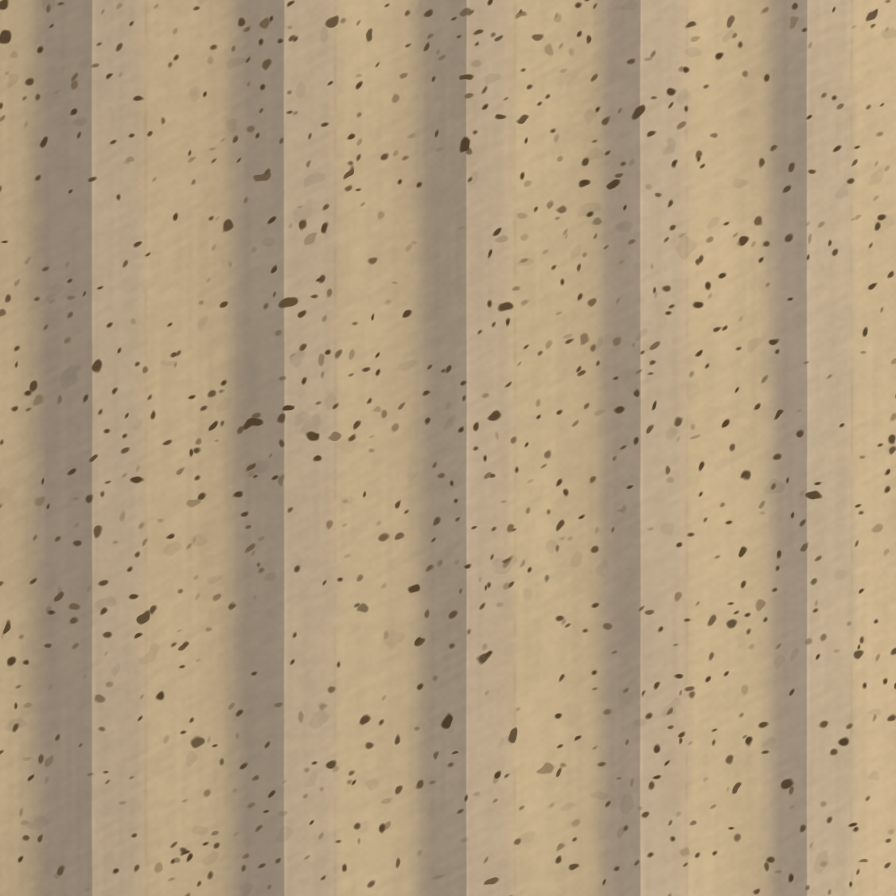
A WebGL 2 fragment shader for this texture:

```glsl
#version 300 es
precision highp float;

uniform vec2 u_resolution;
out vec4 fragColor;

#define FIRST_EDGE 0.1016
#define FLUTES_PER_UNIT 4.537
#define FLUTE_NARROWING 0.595
#define PALE_END 0.26
#define PIT_TILT 0.75
#define PIT_SOFTNESS 0.0021
#define GRAIN 0.05
#define PALE_STONE vec3(0.722, 0.640, 0.530)
#define WARM_STONE vec3(0.758, 0.667, 0.527)
#define SHADE_STONE vec3(0.590, 0.530, 0.460)
#define PIT_DARK vec3(0.27, 0.205, 0.125)
#define PIT_FADED vec3(0.48, 0.40, 0.30)

float hash(vec2 p) {
    vec3 q = fract(p.xyx * vec3(0.1031, 0.1030, 0.0973));
    q += dot(q, q.yzx + 33.33);
    return fract((q.x + q.y) * q.z);
}

float noise(vec2 p) {
    vec2 i = floor(p), f = fract(p);
    f = f * f * (3.0 - 2.0 * f);
    float low = mix(hash(i), hash(i + vec2(1, 0)), f.x);
    float high = mix(hash(i + vec2(0, 1)), hash(i + vec2(1, 1)), f.x);
    return mix(low, high, f.y);
}

vec2 rotate(vec2 p, float angle) {
    float c = cos(angle), s = sin(angle);
    return vec2(c * p.x + s * p.y, c * p.y - s * p.x);
}

// Flutes narrow to the right; each runs from pale to warm to shade
vec3 flutedStone(vec2 uv, float pixel) {
    float t = uv.x - FIRST_EDGE + 0.0008 * (noise(vec2(uv.y * 9.0, 3.0)) - 0.5);
    float flute = t * (FLUTES_PER_UNIT + FLUTE_NARROWING * t);
    float f = fract(flute);
    float vary = hash(vec2(floor(flute) + 20.0, 5.0)) - 0.5;

    float ragged = 0.04 * (noise(uv * vec2(40.0, 25.0)) - 0.5);
    float warmth = smoothstep(PALE_END - 0.05, PALE_END + 0.06, f + 0.05 * vary + ragged);
    vec3 color = mix(PALE_STONE, WARM_STONE, warmth);
    color *= 1.0 - 0.05 * smoothstep(0.45, 0.72, f);
    float shadeStart = mix(0.61, 0.71, uv.x) + 0.02 * vary;
    float shade = smoothstep(shadeStart, shadeStart + 0.18, f + 0.5 * ragged);
    color = mix(color, SHADE_STONE, shade);

    // Crisp arris with a faint, broken bright lip
    float edge = 0.004 + 6.0 * pixel;
    color = mix(SHADE_STONE, color, smoothstep(0.0, edge, f));
    float broken = noise(vec2(uv.y * 35.0, floor(flute) * 5.0 + 70.0));
    color += 0.03 * broken * exp(-pow((f - edge) / 0.012, 2.0));
    float seam = noise(vec2(uv.y * 60.0, floor(flute) * 9.0 + 40.0));
    color -= 0.035 * seam * exp(-pow((f - PALE_END - 0.02) / 0.01, 2.0));
    return color * mix(0.965, 1.05, uv.x);
}

// Mottling, vertical tooling and slanted fine grain
float stoneGrain(vec2 uv) {
    vec2 slanted = rotate(uv, 0.5);
    float mottle = noise(uv * vec2(14.0, 7.0)) - 0.5;
    float tooling = noise(uv * vec2(170.0, 7.0)) - 0.5;
    float fine = noise(slanted * vec2(55.0, 170.0)) - 0.5;
    float speck = noise(uv * 230.0) - 0.5;
    return 0.5 * mottle + 0.6 * tooling + 0.8 * fine + 0.5 * speck;
}

// Returns coverage and fading of pits scattered on one jittered grid
vec2 pitLayer(vec2 uv, float cells, float chance, float radius, float pixel) {
    vec2 home = floor(uv * cells);
    vec2 result = vec2(0.0);
    vec2 warp = vec2(noise(uv * 110.0), noise(uv * 110.0 + 57.0)) - 0.5;
    float soft = max(PIT_SOFTNESS, pixel);
    for (int y = -1; y <= 1; y++)
    for (int x = -1; x <= 1; x++) {
        vec2 cell = home + vec2(x, y);
        vec2 seed = cell + cells * 7.0;
        vec2 center = (cell + vec2(hash(seed + 11.3), hash(seed + 47.9))) / cells;
        float cluster = mix(0.35, 1.65, noise(center * 8.0 + 9.0));
        if (hash(seed) > chance * cluster) continue;

        float size = radius * mix(0.7, 1.3, pow(hash(seed + 83.1), 2.0));
        float angle = PIT_TILT + 1.3 * (hash(seed + 29.7) - 0.5);
        vec2 p = rotate(uv - center + warp * size * 0.7, angle);
        p.y *= mix(1.3, 2.2, hash(seed + 61.4));
        float cover = 1.0 - smoothstep(-soft, soft, length(p) - size);
        float faded = hash(seed + 71.8);
        cover *= mix(1.0, 0.35, smoothstep(0.45, 1.0, faded));
        if (cover > result.x) result = vec2(cover, faded);
    }
    return result;
}

void main() {
    vec2 uv = gl_FragCoord.xy / u_resolution;
    float pixel = 1.0 / min(u_resolution.x, u_resolution.y);
    vec3 color = flutedStone(uv, pixel);
    color *= 1.0 + GRAIN * stoneGrain(uv);

    // Shallow stains, barely darker than the stone
    vec2 stain = pitLayer(uv, 19.0, 0.30, 0.011, pixel * 2.0);
    color *= 1.0 - 0.06 * stain.x;

    // Pits from many small ones to a few large ones
    for (int i = 0; i < 3; i++) {
        float k = float(i);
        float cells = floor(46.0 / pow(1.8, k));
        float radius = 0.0040 * pow(1.5, k);
        vec2 pit = pitLayer(uv, cells, 0.36 - 0.10 * k, radius, pixel);
        color = mix(color, mix(PIT_DARK, PIT_FADED, pit.y), pit.x * 0.9);
    }
    fragColor = vec4(clamp(color, 0.0, 1.0), 1.0);
}
```
